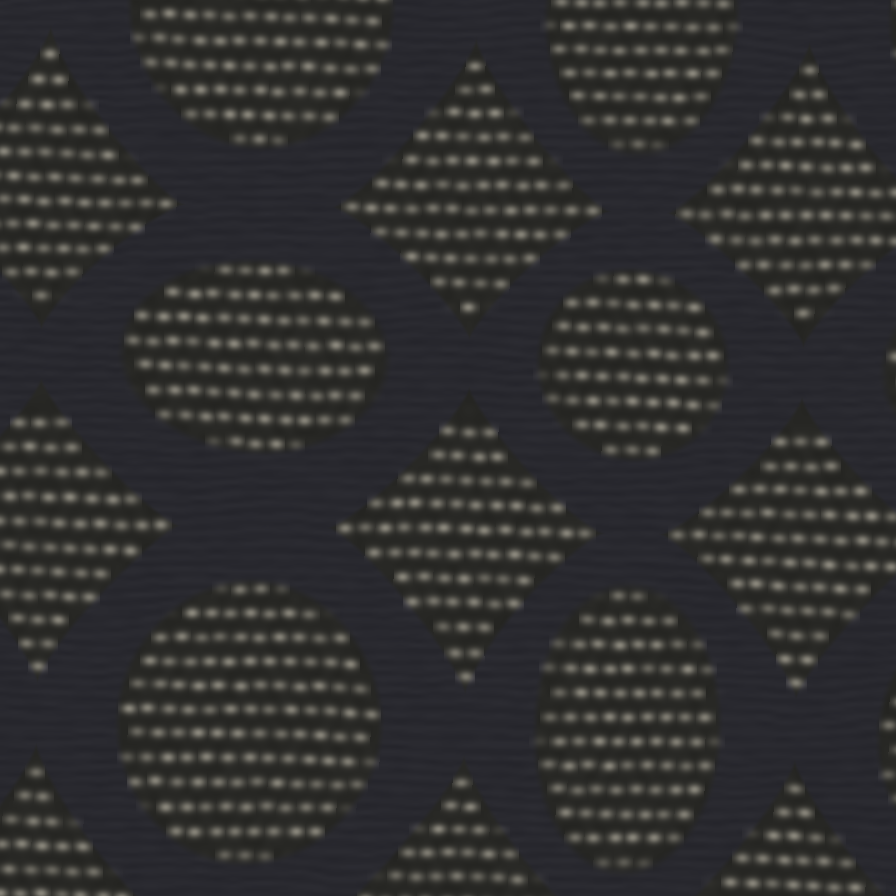
Reproduce this pattern procedurally as a WebGL 1 fragment shader.

```glsl
precision highp float;

uniform vec2 u_resolution;

const float SPAN = 768.0;                  // design units across the canvas
const vec2 PERIOD = vec2(652.0, 615.0);    // one block: four ovals, four stars
const vec2 STITCH = vec2(17.2, 20.8);      // spacing of stitches and rows
const vec3 NAVY = vec3(0.158, 0.158, 0.182);
const vec3 OLIVE = vec3(0.150, 0.150, 0.138);
const vec3 THREAD = vec3(0.31, 0.30, 0.275);

float hash(vec2 p) {
  vec3 q = fract(vec3(p.xyx) * 0.1031);
  q += dot(q, q.yzx + 33.33);
  return fract((q.x + q.y) * q.z);
}

float noise(vec2 p) {
  vec2 i = floor(p);
  vec2 f = fract(p);
  f = f * f * (3.0 - 2.0 * f);
  return mix(mix(hash(i), hash(i + vec2(1.0, 0.0)), f.x),
             mix(hash(i + vec2(0.0, 1.0)), hash(i + vec2(1.0, 1.0)), f.x), f.y);
}

// Approximate distance to a superellipse: power 2 is an oval, below 1 a star.
float motifEdge(vec2 p, vec2 above, vec2 below, float power) {
  vec2 radius = p.y < 0.0 ? above : below;
  vec2 a = pow(max(abs(p) / radius, 0.0001), vec2(power));
  return (pow(a.x + a.y, 1.0 / power) - 1.0) * min(radius.x, radius.y);
}

// Lays one motif, filled with staggered stitches, over the cloth.
vec3 stitchMotif(vec3 cloth, vec2 p, vec2 center, vec2 above, vec2 below,
                 float power, float rowShift) {
  vec2 block = floor((p - center) / PERIOD + 0.5);
  vec2 local = p - center - block * PERIOD;
  float edge = motifEdge(local, above, below, power);

  // Nearest stitch: every other row moves by half a stitch.
  float row = floor(local.y / STITCH.y + rowShift + 0.5);
  float stagger = 0.5 * mod(row, 2.0);
  float column = floor(local.x / STITCH.x + stagger + 0.5);
  vec2 stitch = vec2(column - stagger, row - rowShift) * STITCH;

  // Uneven thread: brightness and placement differ per stitch.
  vec2 seed = vec2(column, row) + center + block * 57.0 + 300.0;
  float wear = mix(0.72, 1.2, hash(seed));
  vec2 jitter = vec2(hash(seed + 11.3), hash(seed + 27.7)) - 0.5;
  vec2 d = local - stitch - jitter * vec2(2.4, 1.6);

  float inside = 1.0 - smoothstep(0.0, 8.0, edge);
  float kept = 1.0 - smoothstep(-4.0, 4.0, motifEdge(stitch, above, below, power));
  float bead = exp(-dot(d / vec2(5.9, 4.5), d / vec2(5.9, 4.5)));
  float link = exp(-d.y * d.y / 20.0);

  vec3 ground = OLIVE + 0.02 * (noise(p * 0.11) - 0.5);
  vec3 color = mix(cloth, ground, inside);
  return color + THREAD * kept * (bead * wear * 0.95 + 0.12 * link);
}

// Dark ground with faint wavy ribs.
vec3 ribbedGround(vec2 p) {
  float wave = 9.0 * noise(p * vec2(0.013, 0.02)) + 2.0 * noise(p * 0.06);
  float rib = sin((p.y + wave) * 0.6);
  float grain = noise(p * vec2(0.07, 0.3)) - 0.5;
  return NAVY + 0.007 * rib + 0.014 * grain;
}

void main() {
  vec2 p = gl_FragCoord.xy / u_resolution * SPAN;
  p.y = SPAN - p.y;

  // Slightly tilted, loosely stretched cloth.
  vec2 cloth = p + vec2(0.02 * p.y, -0.02 * p.x);
  cloth += 5.0 * (vec2(noise(p * 0.008), noise(p * 0.008 + 40.0)) - 0.5);

  vec3 color = ribbedGround(p);
  for (int i = 0; i < 2; i++) {
    for (int j = 0; j < 2; j++) {
      float c = float(i);
      float r = float(j);

      // Wide and narrow ovals, tall and short.
      vec2 oval = vec2(mix(108.0, 77.0, c), mix(117.0, 77.0, r));
      vec2 ovalCenter = vec2(mix(225.0, 550.0, c), mix(0.0, 302.0, r));
      color = stitchMotif(color, cloth, ovalCenter, oval, oval, 2.0, 0.5);

      // Four-pointed stars with unequal upper and lower points.
      vec2 starCenter = vec2(mix(43.0, 409.0, c), mix(172.0, 447.0, r));
      vec2 above = vec2(113.0, mix(142.0, 116.0, r));
      vec2 below = vec2(113.0, mix(106.0, 132.0, r));
      color = stitchMotif(color, cloth, starCenter, above, below, 0.84, 0.0);
    }
  }

  gl_FragColor = vec4(clamp(color, 0.0, 1.0), 1.0);
}
```
